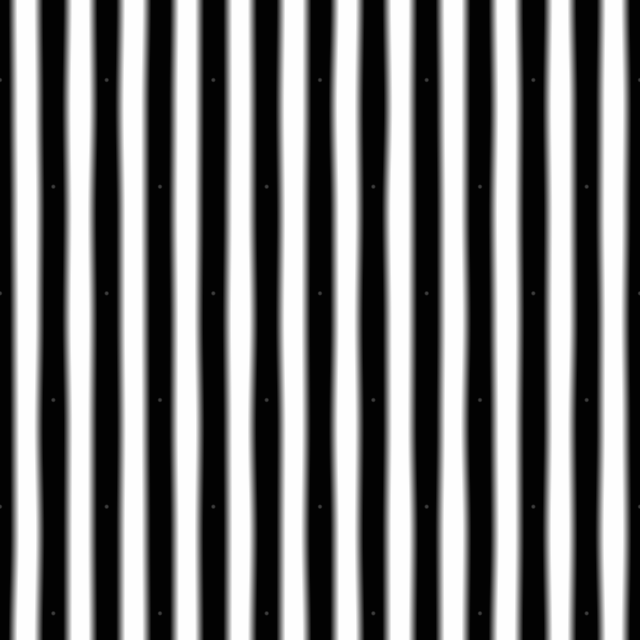
This pattern is drawn by a WebGL 2 fragment shader. Its source:

```glsl
#version 300 es
precision highp float;
// Soft-edged vertical black and white stripes with slightly wavering edges and faint staggered dots.

uniform vec2 u_resolution;
out vec4 fragColor;

const float STRIPES = 12.0;
const float DOT_ROWS = 6.0;
const float DOT_ROW_OFFSET = 0.25;    // dot height within its row
const float BLACK_HALF_WIDTH = 0.26;  // in stripe periods
const float EDGE_BLUR = 0.17;         // in stripe periods
const float WAVER = 0.035;            // peak-to-peak, in stripe periods
const float WAVER_KNOTS = 6.0;
const float DOT_RADIUS = 0.0045;      // in canvas widths
const vec3 BLACK = vec3(0.008);
const vec3 WHITE = vec3(0.995);
const vec3 DOT_GREY = vec3(0.24);

float hash(vec2 p) {
    vec3 q = fract(vec3(p.xyx) * 0.1031);
    q += dot(q, q.yzx + 33.33);
    return fract((q.x + q.y) * q.z);
}

// Value noise along y that repeats every `period` knots.
float wrappedNoise(float y, float period, float seed) {
    float knot = floor(y);
    float blend = smoothstep(0.0, 1.0, y - knot);
    float a = hash(vec2(seed, mod(knot, period)));
    float b = hash(vec2(seed, mod(knot + 1.0, period)));
    return mix(a, b, blend);
}

// 0 inside a black stripe, 1 inside a white one; each half period holds one edge.
float stripeMask(vec2 uv, float count, float halfWidth, float blur) {
    float edgeId = mod(floor(uv.x * count * 2.0), count * 2.0);
    float waver = (wrappedNoise(uv.y * WAVER_KNOTS, WAVER_KNOTS, edgeId) - 0.5) * WAVER;
    float fromCentre = abs(fract(uv.x * count + 0.5) - 0.5);
    return clamp((fromCentre - halfWidth - waver) / blur + 0.5, 0.0, 1.0);
}

// Soft dots on every other black stripe, shifted by one stripe on each row.
float dotMask(vec2 uv, vec2 grid, float radius) {
    vec2 p = uv * grid - vec2(0.0, DOT_ROW_OFFSET);
    vec2 cell = floor(p + 0.5);
    float present = mod(cell.x + cell.y, 2.0);
    float dist = length((p - cell) / grid);
    return present * (1.0 - smoothstep(0.25 * radius, radius, dist));
}

void main() {
    vec2 uv = gl_FragCoord.xy / u_resolution;
    float blur = max(EDGE_BLUR, STRIPES / u_resolution.x);
    vec3 colour = mix(BLACK, WHITE, stripeMask(uv, STRIPES, BLACK_HALF_WIDTH, blur));
    colour = mix(colour, DOT_GREY, dotMask(uv, vec2(STRIPES, DOT_ROWS), DOT_RADIUS));
    fragColor = vec4(colour, 1.0);
}
```
